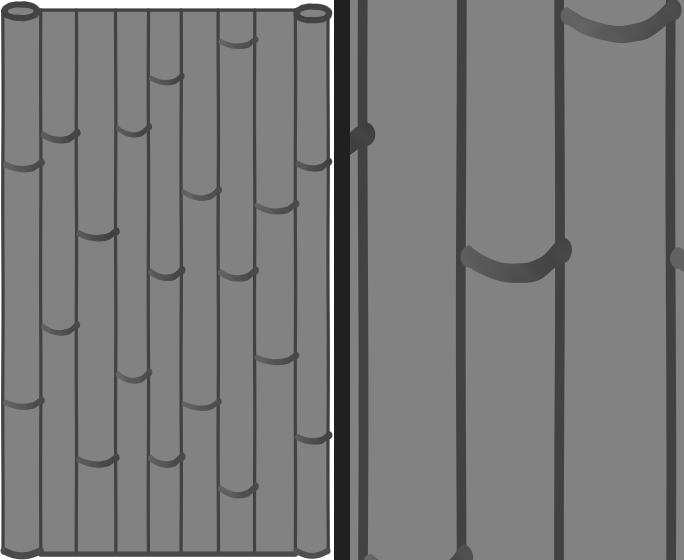
Left: the whole. Right: its middle third, enlarged.
This pattern is drawn by a WebGL 2 fragment shader. Its source:

```glsl
#version 300 es
precision highp float;
// Nine grey bamboo poles side by side, split by dark upright lines and crossed by
// sagging brush strokes at the joints; the outer poles have open ring tops.
// Strokes are distance functions, varied per joint by a hash and layered sines.

#define ASPECT 0.5977
#define POLES 9
#define LINE_HALF 0.0029
#define JOINT_HALF 0.0054
#define JOINT_SAG 0.0100
#define JOINT_HOOK 0.0040
#define RING_RADII vec2(0.0286, 0.0122)
#define RING_HALF 0.0056
#define TOP 0.9820
#define BOTTOM 0.0105

uniform vec2 u_resolution;
out vec4 fragColor;

const float PAPER = 1.0;
const float CANE = 0.51;
const float INK = 0.26;
const float FADED_INK = 0.37;

// Uneven pole borders, and up to three joint heights per pole (negative: none)
const float EDGES[10] = float[10](0.0052, 0.0729, 0.1367, 0.2070, 0.2656,
                                  0.3242, 0.3906, 0.4557, 0.5286, 0.5872);
const vec3 JOINTS[9] = vec3[9](
    vec3(0.706, 0.281, -1.0), vec3(0.759, 0.416, -1.0), vec3(0.583, 0.179, -1.0),
    vec3(0.770, 0.331, -1.0), vec3(0.860, 0.514, 0.181), vec3(0.657, 0.279, -1.0),
    vec3(0.925, 0.513, 0.127), vec3(0.632, 0.361, -1.0), vec3(0.707, 0.219, -1.0));

float hash(float n) {
    return fract(sin(n * 12.9898) * 43758.5);
}

// Layered sines, about -1 to 1
float wobble(vec2 p) {
    return 0.6 * sin(p.x * 190.0 + 2.0 * sin(p.y * 150.0))
         + 0.4 * sin(p.y * 330.0 + p.x * 410.0);
}

float coverage(float d) {
    return clamp(0.5 - d * u_resolution.y, 0.0, 1.0);
}

float boxDistance(vec2 p, vec2 lo, vec2 hi) {
    vec2 q = abs(p - 0.5 * (lo + hi)) - 0.5 * (hi - lo);
    return length(max(q, 0.0)) + min(max(q.x, q.y), 0.0);
}

float ellipseDistance(vec2 q, vec2 r) {
    float k = length(q / r);
    return k * (k - 1.0) / max(length(q / (r * r)), 1e-4);
}

// Round-ended sagging stroke from x = a to b; s returns the place along it, -1 to 1
float strokeDistance(vec2 p, float a, float b, float y, float sag, float hook, out float s) {
    float x = clamp(p.x, a, b);
    s = 2.0 * (x - a) / (b - a) - 1.0;
    float curve = y - sag * (1.0 - s * s) + hook * smoothstep(0.5, 1.0, s);
    float slope = 4.0 * sag * s / (b - a);
    return length(vec2(p.x - x, (p.y - curve) / sqrt(1.0 + slope * slope)));
}

// One joint: faded on the left, heavier and darker on the right
float paintJoint(float tone, vec2 p, float a, float b, float y, float seed) {
    float s;
    float sag = JOINT_SAG * mix(0.7, 1.15, hash(seed));
    float d = strokeDistance(p, a + 0.005, b + 0.001, y, sag, JOINT_HOOK, s);
    float radius = JOINT_HALF * mix(0.86, 1.12, hash(seed + 3.7)) + 0.0006 * s;
    float ink = mix(FADED_INK, INK + 0.02, smoothstep(-1.1, 0.9, s));
    ink += 0.05 * (hash(seed + 8.1) - 0.5) + 0.012 * wobble(p);
    return mix(tone, ink, coverage(d - radius - 0.0003 * wobble(p)));
}

void main() {
    vec2 p = gl_FragCoord.xy / u_resolution * vec2(ASPECT, 1.0);
    float left = EDGES[0], right = EDGES[POLES];

    // Cane panel on paper, with top and bottom rails
    float tone = mix(PAPER, CANE, coverage(boxDistance(p, vec2(left, BOTTOM), vec2(right, TOP))));
    float topRail = boxDistance(p, vec2(left, TOP - 0.003), vec2(right, TOP + 0.003));
    tone = mix(tone, INK, coverage(topRail));
    float baseRail = boxDistance(p, vec2(EDGES[1], BOTTOM), vec2(EDGES[8], BOTTOM)) - 0.0048;
    tone = mix(tone, INK + 0.03, coverage(baseRail));

    // Upright lines between poles
    for (int i = 0; i <= POLES; i++) {
        float x = EDGES[i] + 0.0003 * sin(p.y * 17.0 + float(i) * 2.3);
        float d = boxDistance(p, vec2(x, 0.015), vec2(x, TOP)) - LINE_HALF;
        tone = mix(tone, INK, coverage(d));
    }

    // Joints
    for (int i = 0; i < POLES; i++) {
        for (int j = 0; j < 3; j++) {
            float y = JOINTS[i][j];
            if (y > 0.0) tone = paintJoint(tone, p, EDGES[i], EDGES[i + 1], y, float(i * 3 + j) + 1.0);
        }
    }

    // Outer poles: ring at the top, rounded foot at the bottom
    for (int k = 0; k < 2; k++) {
        int i = k * (POLES - 1);
        float a = EDGES[i], b = EDGES[i + 1], s;
        vec2 q = p - vec2(0.5 * (a + b) + 0.002 * (2.0 * float(k) - 1.0), 0.980 - 0.004 * float(k));
        float ring = ellipseDistance(q, RING_RADII);
        tone = mix(tone, CANE, coverage(ring));
        tone = mix(tone, INK + 0.01 * wobble(p), coverage(abs(ring) - RING_HALF - 0.0005 * wobble(p)));
        float foot = strokeDistance(p, a + 0.002, b - 0.001, 0.0165, 0.009, 0.0, s);
        float footInk = INK + 0.03 + 0.02 * float(k) + 0.012 * wobble(p);
        tone = mix(tone, footInk, coverage(foot - 0.0063 + 0.001 * float(k)));
    }

    fragColor = vec4(vec3(tone), 1.0);
}
```
